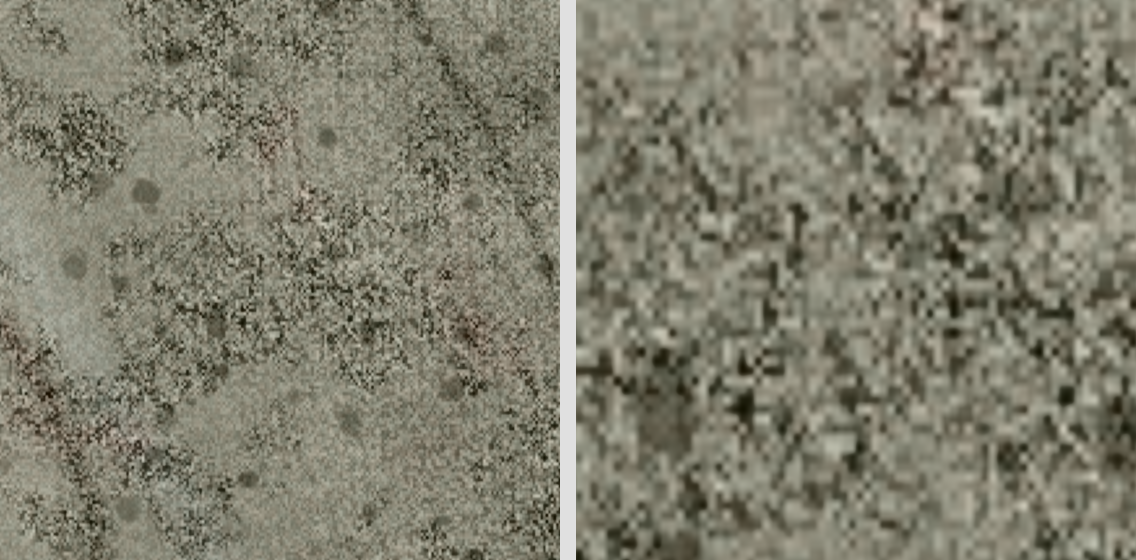
Left: the whole. Right: its middle third, enlarged.
Write a Shadertoy shader that draws this texture.

```glsl
const vec3 STONE_TINT = vec3(0.010, 0.004, -0.062);
const vec3 RUST_TINT = vec3(0.026, -0.014, -0.006);
const vec3 COOL_TINT = vec3(-0.010, 0.0, 0.012);
const float STONE_LIGHT = 0.552;

float hash(vec2 p) {
    return fract(sin(dot(p, vec2(127.1, 311.7))) * 43758.5453);
}

float noise(vec2 p) {
    vec2 cell = floor(p);
    vec2 f = fract(p);
    f = f * f * (3.0 - 2.0 * f);
    float low = mix(hash(cell), hash(cell + vec2(1, 0)), f.x);
    float high = mix(hash(cell + vec2(0, 1)), hash(cell + vec2(1, 1)), f.x);
    return mix(low, high, f.y);
}

float fbm(vec2 p, int octaves) {
    float sum = 0.0, total = 0.0, weight = 1.0;
    for (int i = 0; i < octaves; i++) {
        sum += weight * noise(p);
        total += weight;
        weight *= 0.6;
        p = mat2(1.6, 1.2, -1.2, 1.6) * p + 17.3;
    }
    return sum / total;
}

// Fine grain, slightly taller than wide, centred on zero
float grain(vec2 uv) {
    float fine = noise(uv * vec2(215.0, 175.0)) - 0.5;
    float coarse = noise(uv * vec2(120.0, 105.0) + 41.0) - 0.5;
    return 0.75 * fine + 0.42 * coarse;
}

// Soft band around the curve x = start + slope * y + bend * y * y
float vein(vec2 uv, float start, float slope, float bend, float width) {
    float tangent = slope + 2.0 * bend * uv.y;
    float d = uv.x - start - uv.y * (slope + bend * uv.y);
    d /= sqrt(1.0 + tangent * tangent);
    return exp(-d * d / (width * width));
}

// Scattered roundish stains with soft, ragged edges
float stains(vec2 uv, float cells, float chance) {
    vec2 p = uv * cells;
    vec2 home = floor(p);
    float ragged = 0.2 * (fbm(uv * 45.0, 2) - 0.5);
    float cover = 0.0;
    for (int y = -1; y <= 1; y++) {
        for (int x = -1; x <= 1; x++) {
            vec2 cell = home + vec2(x, y);
            vec2 centre = cell + vec2(hash(cell + 3.1), hash(cell + 7.7));
            vec2 d = p - centre;
            d.y *= mix(0.8, 1.25, hash(cell + 5.3));
            float radius = mix(0.11, 0.2, pow(hash(cell + 11.9), 2.0));
            float depth = mix(0.55, 1.0, hash(cell + 19.4));
            float disc = 1.0 - smoothstep(-0.07, 0.06, length(d) + ragged - radius);
            cover = max(cover, disc * depth * step(hash(cell + 23.6), chance));
        }
    }
    return cover;
}

void mainImage(out vec4 fragColor, in vec2 fragCoord) {
    vec2 uv = fragCoord / iResolution.xy;
    vec2 warped = uv + 0.035 * (vec2(fbm(uv * 7.0, 3), fbm(uv * 7.0 + 31.0, 3)) - 0.5);

    // Veins running down to the right
    float rustVein = vein(warped, 0.17, 0.0, -1.06, 0.028);
    float darkVein = vein(warped, 1.064, 0.015, -0.35, 0.018);
    float paleVein = vein(warped, 0.39, -0.65, 0.0, 0.045);
    float paleEdge = vein(warped, 0.34, -0.65, 0.0, 0.014);
    float broken = smoothstep(0.35, 0.6, fbm(uv * 13.0 + 9.0, 3));

    // Small rough patches between calm stone
    float field = 0.35 * fbm(uv * 3.5 + 4.6, 2) + 0.65 * fbm(uv * 10.0 + 12.4, 4);
    float rough = smoothstep(0.44, 0.62, field);
    rough *= mix(0.5, 1.0, smoothstep(0.3, 0.6, noise(uv * 34.0)));
    rough = max(rough, 0.3 * smoothstep(0.3, 0.8, uv.x));
    rough = max(rough, 0.8 * max(rustVein, darkVein));
    rough = max(rough, 0.75 * paleEdge * broken);
    float stain = stains(uv + 0.37, 8.0, 0.55);

    // Brightness
    float speck = grain(uv);
    float contrast = mix(0.17, 0.6, rough) * (1.0 - 0.55 * stain);
    float light = STONE_LIGHT + contrast * speck;
    light -= 0.105 * rough + 0.06 * rough * smoothstep(0.05, 0.3, -speck);
    light -= 0.075 * rustVein + 0.07 * darkVein;
    light += 0.035 * paleVein + 0.15 * (fbm(uv * 5.0 + 52.0, 3) - 0.5);
    light -= 0.19 * stain;

    // Colour
    float rust = smoothstep(0.55, 0.75, fbm(uv * 5.0 + 73.0, 3)) * (0.2 + 0.6 * rough);
    rust = max(rust, 0.8 * rustVein * smoothstep(0.1, 0.35, uv.y));
    float hue = noise(uv * 90.0 + 63.0) - 0.5;
    vec3 color = vec3(light) + STONE_TINT + RUST_TINT * rust;
    color += COOL_TINT * paleVein + vec3(0.02, -0.01, -0.015) * hue;
    fragColor = vec4(clamp(color, 0.0, 1.0), 1.0);
}
```
